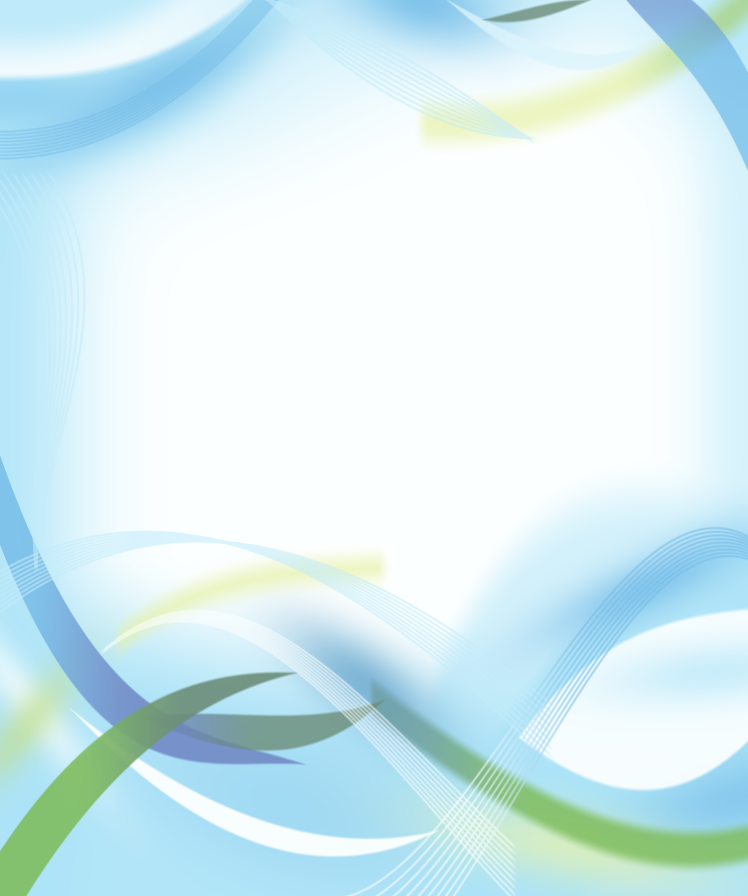
Reproduce this background procedurally as a Shadertoy shader.

```glsl
// Abstract backdrop: blue and green ribbons and fine strands sweep round a white field.
// Each edge is a cubic through four evenly spaced heights. Bands fill the depth below
// an edge, strands repeat it at growing offsets, and tilted glows tint the base.
#define WHITE vec3(0.99, 1.0, 1.0)
#define SKY vec3(0.67, 0.89, 0.97)
#define BLUE vec3(0.46, 0.74, 0.91)
#define VIOLET vec3(0.43, 0.52, 0.76)
#define GREEN vec3(0.50, 0.74, 0.37)
#define OLIVE vec3(0.42, 0.55, 0.47)
#define LEMON vec3(0.91, 0.95, 0.68)
#define ASPECT 0.836
#define LINE_WIDTH 0.0012
#define CRISP 0.002
#define STRANDS 9

// Depth profiles along an edge
const vec4 TAPER = vec4(1, 0.67, 0.33, 0), GROW = 1.0 - TAPER, LEAF = vec4(0, 1, 1, 0);
const vec4 EVEN = vec4(1);

vec2 p;
vec3 col;

// Cubic passing through h at t = 0, 1/3, 2/3, 1
float wave(float t, vec4 h) {
    float a = dot(h, vec4(-5, 18, -9, 2)) / 6.0;
    float b = dot(h.wzyx, vec4(-5, 18, -9, 2)) / 6.0;
    float s = 1.0 - t;
    return s*s*s*h.x + 3.0*s*t*(s*a + t*b) + t*t*t*h.w;
}

void tint(vec3 ink, float amount) { col = mix(col, ink, amount); }

// Coverage between x = a and x = b, fading just outside
float span(float x, float a, float b, float soft) {
    return smoothstep(a - soft, a, x) * (1.0 - smoothstep(b, b + soft, x));
}

// Area between an upper edge and the given depth below it
float band(float a, float b, vec4 edge, vec4 depth, float soft) {
    float t = (p.x - a) / (b - a);
    soft = max(soft, 1.0 / iResolution.y);
    float top = wave(t, edge) - p.y;
    float inside = min(top, wave(t, depth) - top);
    return smoothstep(-soft, soft, inside) * span(p.x, a, b, soft);
}

// Fan of thin lines from an edge to the same edge plus an offset
float strands(vec2 q, float a, float b, vec4 edge, vec4 offset) {
    float t = (q.x - a) / (b - a), sum = 0.0;
    for (int i = 0; i < STRANDS; i++) {
        vec4 h = edge + offset * float(i) / float(STRANDS - 1);
        float y = wave(t, h);
        float slope = (wave(t + 0.01, h) - y) / (0.01 * (b - a));
        float d = abs(q.y - y) / length(vec2(1, slope));
        sum += 1.0 - smoothstep(0.0, LINE_WIDTH + 1.0 / iResolution.y, d);
    }
    return min(sum, 1.0) * span(q.x, a, b, 0.01);
}

// Tilted elliptical glow
float glow(float x, float y, float rx, float ry, float angle) {
    vec2 d = p - vec2(x, y), u = vec2(cos(angle), sin(angle));
    d = vec2(dot(d, u), d.y*u.x - d.x*u.y) / vec2(rx, ry);
    return exp(-dot(d, d));
}

void mainImage(out vec4 fragColor, in vec2 fragCoord) {
    p = fragCoord / iResolution.xy * vec2(ASPECT, 1);
    col = WHITE;

    // Washes along the sides and the foot
    tint(SKY, 0.85 * exp(-p.x*p.x / 0.009));
    tint(SKY, 0.45 * exp(-pow((ASPECT - p.x) / 0.06, 2.0)));
    tint(SKY, 0.9 * band(0.0, ASPECT, vec4(0.33, 0.27, 0.22, 0.28), EVEN, 0.09));
    tint(BLUE, 0.3 * glow(0.33, 0.1, 0.18, 0.08, -0.3));
    tint(WHITE, 0.7 * glow(0.03, 0.22, 0.13, 0.025, -0.9));

    // Upper left sweep around a pale lobe
    tint(SKY, 0.45 * glow(0.17, 0.88, 0.3, 0.09, 0.3));
    tint(SKY, 0.75 * band(0.0, 0.32, EVEN * 1.1, vec4(0.27, 0.27, 0.22, 0.12), 0.05));
    tint(BLUE, 0.8 * glow(0.17, 0.9, 0.15, 0.035, 0.5));
    tint(mix(SKY, BLUE, 0.5), 0.8 * glow(0.02, 0.89, 0.13, 0.03, 0.0));
    vec4 lobe = vec4(0.913, 0.919, 0.948, 1.013);
    tint(WHITE, 0.85 * band(0.0, 0.29, lobe + 0.3, EVEN * 0.3, 0.006));
    tint(SKY, 0.7 * band(0.0, 0.24, lobe + 0.3, EVEN * 0.265, 0.03));

    // Top centre and top right
    tint(SKY, 0.65 * glow(0.5, 1.02, 0.27, 0.075, 0.0));
    tint(BLUE, 0.85 * glow(0.47, 1.0, 0.09, 0.045, -0.3));
    tint(SKY, 0.7 * glow(0.82, 0.97, 0.1, 0.1, 0.0));
    tint(mix(LEMON, GREEN, 0.6 * smoothstep(0.68, 0.82, p.x)),
        0.75 * band(0.48, ASPECT, vec4(0.883, 0.893, 0.938, 1.02), EVEN * 0.04, 0.018));
    tint(mix(WHITE, SKY, 0.4), 0.8 * band(0.5, 0.73, vec4(1, 0.961, 0.94, 0.954), LEAF * 0.018, CRISP));
    tint(OLIVE, 0.8 * band(0.54, 0.66, vec4(0.978, 0.988, 0.997, 1), LEAF * 0.012, CRISP));
    tint(mix(BLUE, VIOLET, 0.6 * smoothstep(0.93, 1.0, p.y)),
        0.75 * band(0.7, ASPECT, vec4(1.05, 1.02, 0.984, 0.919), 0.05 + 0.06 * GROW, CRISP));

    // Lower right swell and its white lens
    tint(SKY, 0.5 * band(0.5, ASPECT, vec4(0.271, 0.415, 0.447, 0.425), EVEN * 0.4, 0.045));
    tint(SKY, 0.75 * band(0.52, ASPECT, vec4(0.115, 0.271, 0.353, 0.401), EVEN * 0.3, 0.02));
    tint(BLUE, 0.75 * glow(0.72, 0.345, 0.13, 0.032, 0.45));
    tint(BLUE, 0.65 * glow(0.83, 0.11, 0.12, 0.045, 0.25));
    tint(mix(WHITE, SKY, 0.6 * glow(0.8, 0.25, 0.13, 0.035, 0.1)),
        0.93 * band(0.58, ASPECT, vec4(0.177, 0.264, 0.305, 0.32), vec4(0, 0.136, 0.183, 0.147), 0.003));

    // Right ribbon, from slate blue into green
    tint(LEMON, 0.7 * glow(0.64, 0.055, 0.15, 0.04, -0.2));
    tint(BLUE * 0.88, 0.8 * glow(0.41, 0.235, 0.1, 0.04, -0.65));
    tint(mix(mix(OLIVE, BLUE, 0.4), GREEN, smoothstep(0.44, 0.6, p.x)),
        0.85 * band(0.42, ASPECT, vec4(0.237, 0.142, 0.081, 0.078), EVEN * 0.038, 0.009));

    // Lower left ribbons, leaf and white swoosh
    tint(LEMON, 0.8 * band(0.14, 0.42, vec4(0.303, 0.352, 0.372, 0.378), EVEN * 0.024, 0.018));
    tint(mix(LEMON, GREEN, 0.35), 0.7 * glow(0.03, 0.19, 0.09, 0.025, 0.9));
    tint(WHITE, 0.95 * band(0.08, 0.49, vec4(0.208, 0.117, 0.069, 0.073), LEAF * 0.024, CRISP));
    tint(mix(BLUE, VIOLET, smoothstep(0.02, 0.16, p.x)),
        0.85 * band(0.0, 0.34, vec4(0.492, 0.268, 0.182, 0.147), TAPER * 0.1, CRISP));
    tint(mix(VIOLET, OLIVE, smoothstep(0.17, 0.3, p.x)),
        0.8 * band(0.156, 0.43, vec4(0.199, 0.203, 0.202, 0.219), LEAF * 0.035, CRISP));
    tint(mix(GREEN, OLIVE, smoothstep(0.08, 0.22, p.x)),
        0.9 * band(0.0, 0.332, vec4(0.05, 0.177, 0.237, 0.249), TAPER * 0.1, CRISP));

    fragColor = vec4(col, 1);
    // Fine strands
    vec3 pale = mix(SKY, WHITE, 0.3);
    tint(BLUE, 0.5 * strands(p, 0.0, 0.31, vec4(0.823, 0.841, 0.898, 1), EVEN * 0.03));
    tint(pale, 0.6 * strands(p, 0.3, 0.59, vec4(1, 0.919, 0.866, 0.846), LEAF * 0.045));
    tint(pale, 0.6 * strands(p.yx, 0.37, 0.8, vec4(0.04, 0.068, 0.094, 0.059), GROW * -0.08));
    tint(pale, 0.6 * strands(p, 0.0, 0.61, vec4(0.362, 0.404, 0.323, 0.154), GROW * 0.11 - 0.045));
    tint(WHITE, 0.55 * strands(p, 0.12, 0.57, vec4(0.277, 0.29, 0.167, 0), GROW * 0.06));
    tint(mix(WHITE, BLUE, smoothstep(0.52, 0.66, p.x)),
        0.6 * strands(p, 0.39, ASPECT, vec4(0, 0.141, 0.342, 0.401), TAPER * -0.1 - 0.025));
    fragColor = vec4(col, 1);
}
```
